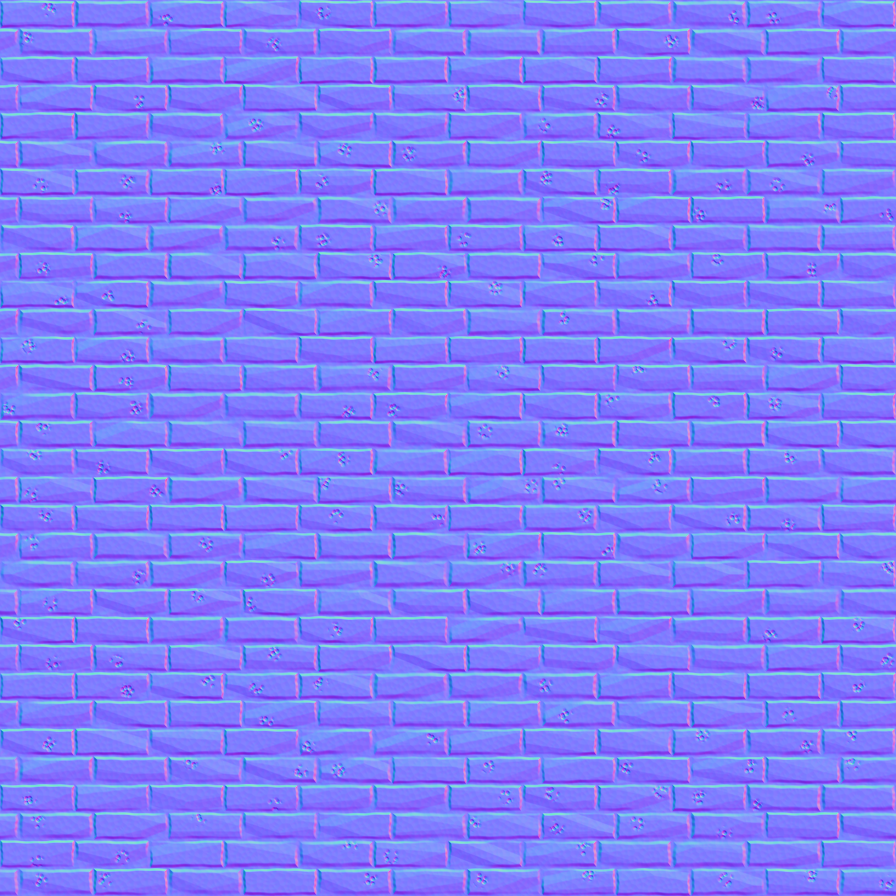
A WebGL 1 fragment shader for this texture map:

```glsl
precision highp float;
// Tangent-space normal map of a brick wall: 12 bricks across, 32 courses,
// every other course shifted by a quarter brick. A height field of bevelled,
// faceted and chipped bricks is differentiated to get the normals.

uniform vec2 u_resolution;

const float TAU = 6.2831853;
const float COURSES = 32.0;
const float BRICK_LENGTH = 32.0 / 12.0; // in course heights

vec2 hash2(vec2 p) {
  vec2 k = vec2(dot(p, vec2(127.1, 311.7)), dot(p, vec2(269.5, 183.3)));
  return fract(sin(k) * 43758.55);
}

// Distance to the nearest scattered point, wrapping at the canvas edge.
float cellular(vec2 p, float period) {
  vec2 cell = floor(p);
  float nearest = 2.0;
  for (int j = -1; j <= 1; j++) {
    for (int i = -1; i <= 1; i++) {
      vec2 neighbour = cell + vec2(float(i), float(j));
      vec2 point = neighbour + hash2(mod(neighbour, period));
      nearest = min(nearest, distance(p, point));
    }
  }
  return nearest;
}

// Slightly wavy inset of a brick edge, from 0 to about 0.045.
float edgeWobble(float x, float phase) {
  return 0.022 + 0.015 * sin(x * 2.6 + TAU * phase)
       + 0.007 * sin(x * 9.0 + 17.0 * phase);
}

// Flat face cut by a few random sloping planes.
float facets(vec2 local, vec2 id) {
  float face = 0.0;
  for (int i = 0; i < 3; i++) {
    vec2 a = hash2(id + 31.0 * float(i + 1));
    vec2 b = hash2(id + 57.0 * float(i + 1));
    vec2 dir = vec2((a.x - 0.5) * 0.8, a.y < 0.4 ? 1.0 : -1.0);
    float start = mix(0.08, 0.5, b.x);
    face = min(face, (start - dot(local, dir)) * mix(0.1, 0.22, b.y));
  }
  return max(face, -0.065);
}

// Wall height at p, measured in course heights.
float wallHeight(vec2 p) {
  float course = floor(p.y);
  float x = p.x / BRICK_LENGTH - 0.25 * (1.0 - mod(course, 2.0));
  vec2 id = vec2(mod(floor(x), 12.0), mod(course, COURSES));
  vec2 local = vec2((fract(x) - 0.5) * BRICK_LENGTH, fract(p.y) - 0.5);
  vec2 shape = hash2(id + 3.0);
  vec2 wear = hash2(id + 11.0);

  // Distance inside the outline; the lower bevel is wider.
  float top = 0.465 - local.y - edgeWobble(local.x, shape.x);
  float bottom = 0.465 + local.y - edgeWobble(local.x, shape.y);
  float side = 0.5 * BRICK_LENGTH - 0.03 - abs(local.x)
             - edgeWobble(local.y * 3.0, shape.x + shape.y);
  float inside = min(side, min(top, bottom * 0.72));
  float bevel = mix(0.05, 0.12, wear.x * wear.x);
  float brick = smoothstep(-0.03, bevel, inside);

  // Fine grain everywhere, with a cluster of chips on some bricks.
  float spots = cellular(p * 5.0, COURSES * 5.0);
  vec2 centre = (hash2(id + 23.0) - 0.5) * vec2(2.2, 0.6);
  float cluster = step(0.62, wear.y)
                * (1.0 - smoothstep(0.12, 0.32, distance(local, centre)));
  float chips = cluster * (1.0 - smoothstep(0.2, 0.45, spots));

  // Mortar bulges up in places and softens the joints.
  vec2 t = p * TAU / COURSES;
  float mortar = 0.018 + 0.012 * sin(13.0 * t.x + 2.0 * sin(9.0 * t.y))
               + 0.008 * sin(31.0 * t.x - 17.0 * t.y);
  float face = 0.1 + 0.02 * local.y + facets(local, id) - 0.045 * chips;
  return mix(mortar, face, brick) + 0.009 * spots;
}

void main() {
  vec2 p = gl_FragCoord.xy / u_resolution * COURSES;

  // Central differences give the slope.
  vec2 e = vec2(0.03, 0.0);
  vec2 slope = vec2(wallHeight(p + e.xy) - wallHeight(p - e.xy),
                    wallHeight(p + e.yx) - wallHeight(p - e.yx)) / (2.0 * e.x);
  vec3 normal = normalize(vec3(-slope, 1.0));
  gl_FragColor = vec4(normal * 0.5 + 0.5, 1.0);
}
```
